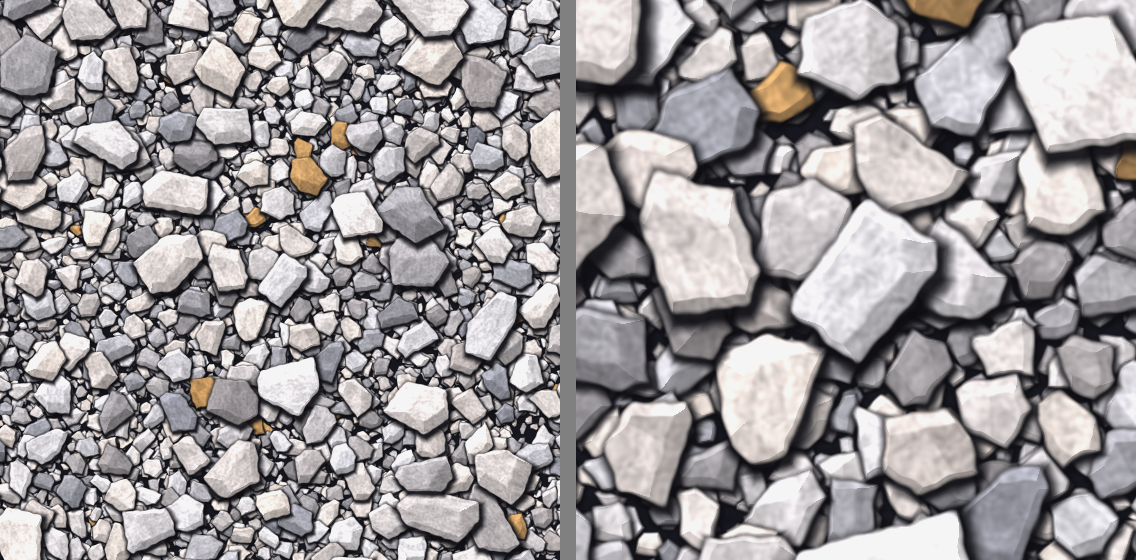
Left: the whole. Right: its middle third, enlarged.
Give the GLSL for this texture, as a three.js fragment shader.

```glsl
// Crushed grey gravel: five layers of angular stones, resolved from the top down
// until the view is blocked. Each stone is a polygon cut by half-planes, with
// bevelled facets and a contact shadow; rock grain is added once at the end.

varying vec2 vUv;

const float TAU = 6.28319;
const int LAYERS = 5;
const int SIDES = 6;
const float COARSEST_CELLS = 8.6;   // grid cells across, topmost layer
const float LAYER_RATIO = 1.61;     // cell count ratio from layer to layer
const float LAYER_TURN = 0.6;       // grid rotation per layer
const float EDGE_SOFTNESS = 0.0011;
const float SHADOW_SPREAD = 0.2;    // relative to the stone radius
const float SHADOW_STRENGTH = 0.93;
const float FACET_CONTRAST = 0.24;
const float GRAIN_CONTRAST = 0.17;
const float OCHRE_SHARE = 0.012;
const float BLOCKED = 0.02;         // openness treated as fully covered
const vec2 LIGHT = vec2(-0.45, 0.89);
const vec3 GAP_COLOR = vec3(0.055, 0.055, 0.075);
const vec3 DARK_ROCK = vec3(0.55, 0.55, 0.58);
const vec3 PALE_ROCK = vec3(0.93, 0.91, 0.905);
const vec3 COOL_TINT = vec3(0.975, 0.99, 1.025);
const vec3 WARM_TINT = vec3(1.03, 0.995, 0.965);
const vec3 OCHRE = vec3(0.74, 0.53, 0.27);

struct View {
  vec3 color;   // light gathered so far
  float open;   // share still open to lower layers
  vec2 seed;    // grain offset of the visible stone
  vec2 axis;    // bedding direction of the visible stone
};

vec3 hash3(vec2 p) {
  vec3 q = fract(p.xyx * vec3(0.1031, 0.1030, 0.0973));
  q += dot(q, q.yzx + 33.33);
  return fract((q.xxy + q.yzz) * q.zyx);
}

float cornerSlope(vec2 corner, vec2 offset) {
  return dot(hash3(corner).xy * 2.0 - 1.0, offset);
}

float gradientNoise(vec2 p) {
  vec2 i = floor(p), f = fract(p);
  vec2 u = f * f * (3.0 - 2.0 * f);
  vec2 e = vec2(1.0, 0.0);
  float low = mix(cornerSlope(i, f), cornerSlope(i + e, f - e), u.x);
  float high = mix(cornerSlope(i + e.yx, f - e.yx), cornerSlope(i + 1.0, f - 1.0), u.x);
  return mix(low, high, u.y);
}

float smoothMax(float a, float b, float k) {
  float h = max(k - abs(a - b), 0.0);
  return max(a, b) + h * h * 0.25 / k;
}

// Streaky mottling along the bedding direction, plus fine speckle
float rockGrain(vec2 p, vec2 axis) {
  vec2 q = vec2(dot(p, axis), 1.9 * dot(p, vec2(-axis.y, axis.x)));
  return gradientNoise(q * 38.0) + gradientNoise(q * 95.0) + 0.9 * gradientNoise(p * 230.0);
}

void addStone(inout View view, vec2 uv, vec2 cell, mat2 grid, float cells, float depth) {
  vec2 id = cell + depth * 57.3;
  vec3 place = hash3(id), form = hash3(id + 19.7);
  vec2 center = grid * (cell + 0.5 + 0.44 * (place.xy - 0.5)) / cells;
  vec2 offset = uv - center;
  float radius = mix(0.35, 0.49, form.x) / cells;

  // Coarse stones are sparser and gather in patches
  float presence = mix(0.36, 0.96, smoothstep(-0.3, 1.8, depth));
  float clump = sin(center.x * 9.0 + 2.0 * center.y) * sin(center.y * 8.0 + 1.0);
  presence *= 1.0 + 0.3 * clump / (1.0 + depth * depth);
  if (place.z > presence || dot(offset, offset) > 3.6 * radius * radius) return;

  // Work in the frame of the stone
  float turn = form.y * TAU;
  vec2 axis = vec2(cos(turn), sin(turn));
  mat2 frame = mat2(axis, vec2(-axis.y, axis.x));
  vec2 p = offset * frame, light = LIGHT * frame;
  float stretch = mix(1.0, 1.38, form.z);
  vec2 shadowShift = -light * radius * 0.12;

  // Half-planes give the outline, the shadow and the lowest bevel
  float outline = -1.0, shadowEdge = -1.0, rise = 9.0, lit = 0.0;
  for (int k = 0; k < SIDES; k++) {
    vec3 side = hash3(id + float(k) * 7.31 + 3.0);
    float angle = (float(k) + 0.7 * side.x) * TAU / float(SIDES);
    vec2 normal = vec2(cos(angle), sin(angle));
    float reach = radius * mix(0.74, 1.05, side.y)
      * length(normal * vec2(stretch, 1.0 / stretch));
    float dist = dot(p, normal) - reach;
    outline = smoothMax(outline, dist, radius * 0.09);
    shadowEdge = max(shadowEdge, dist - dot(normal, shadowShift));
    float bevel = -dist / (radius * mix(0.08, 0.7, side.z * side.z));
    if (bevel < rise) { rise = bevel; lit = dot(normal, light); }
  }

  // Rock colour, facets, a crease over the top and a worn dark rim
  vec3 look = hash3(id + 41.9);
  float paleness = 1.0 - (1.0 - look.x) * (1.0 - look.x);
  vec3 rock = mix(DARK_ROCK, PALE_ROCK, paleness) * mix(COOL_TINT, WARM_TINT, look.y);
  rock = mix(rock, OCHRE, 0.8 * step(1.0 - OCHRE_SHARE, look.z));
  float facet = 1.0 - smoothstep(0.85, 1.1, rise);
  float crease = smoothstep(-0.06, 0.06, p.x / radius - 0.5 * (look.y - 0.5));
  float shade = 1.0 + FACET_CONTRAST * facet * (lit - 0.15);
  shade += 0.2 * (look.z - 0.5) * crease * (1.0 - facet);
  shade *= mix(0.68, 1.0, smoothstep(0.0, 0.0025, -outline));

  // The stone blocks the view; its shadow dims what is left below
  float cover = 1.0 - smoothstep(-EDGE_SOFTNESS, EDGE_SOFTNESS, outline);
  if (cover * view.open > 0.3) { view.seed = look.xy * 7.0; view.axis = axis; }
  view.color += view.open * cover * rock * shade;
  view.open *= 1.0 - cover;
  float spread = 0.0015 + SHADOW_SPREAD * radius;
  float shadow = SHADOW_STRENGTH * (1.0 - smoothstep(-0.001, spread, shadowEdge));
  view.color += view.open * shadow * GAP_COLOR;
  view.open *= 1.0 - shadow;
}

void main() {
  // A slight warp chips the straight edges
  vec2 chips = vec2(gradientNoise(vUv * 75.0), gradientNoise(vUv * 75.0 + 31.0));
  vec2 uv = vUv + 0.0035 * chips;
  View view = View(vec3(0.0), 1.0, vec2(0.0), vec2(1.0, 0.0));
  float cells = COARSEST_CELLS;
  for (int n = 0; n < LAYERS; n++) {
    float turn = LAYER_TURN * float(n);
    mat2 grid = mat2(cos(turn), sin(turn), -sin(turn), cos(turn));
    vec2 base = floor(uv * grid * cells - 0.5);
    for (int k = 0; k < 4; k++) {
      if (view.open < BLOCKED) break;
      vec2 corner = vec2(mod(float(k), 2.0), 1.0 - floor(float(k) * 0.5));
      addStone(view, uv, base + corner, grid, cells, float(n));
    }
    if (view.open < BLOCKED) break;
    cells *= LAYER_RATIO;
  }
  vec3 color = view.color + view.open * GAP_COLOR * 1.6;
  color *= 1.0 + GRAIN_CONTRAST * rockGrain(uv + view.seed, view.axis);
  gl_FragColor = vec4(min(color, vec3(0.96)), 1.0);
}
```
